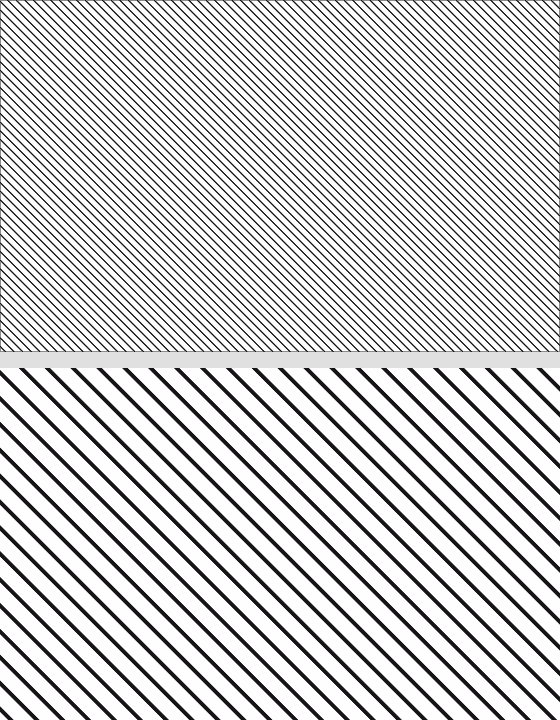
Top: the whole. Bottom: its middle third, enlarged.
This pattern is drawn by a WebGL 1 fragment shader. Its source:

```glsl
precision highp float;
// Fine diagonal black pinstripes on white, falling to the right, inside a hairline frame.

uniform vec2 u_resolution;

// Lengths are fractions of the canvas height; softness is in output samples.
#define STRIPES_DOWN 40.8
#define STRIPE_PHASE 0.86
#define STRIPE_WIDTH 0.00372
#define STRIPE_SOFTNESS 0.78
#define FRAME_WIDTH 0.0014
#define PAPER vec3(0.995)
#define INK vec3(0.09, 0.08, 0.09)

// Distance to the centre line of the nearest 45 degree stripe.
float stripeDistance(vec2 p) {
  float cell = fract((p.x + p.y - 1.0) * STRIPES_DOWN - STRIPE_PHASE + 0.5) - 0.5;
  return abs(cell) / STRIPES_DOWN * sqrt(0.5);
}

// Distance inward from the nearest canvas edge.
float edgeDistance(vec2 p, vec2 size) {
  vec2 d = min(p, size - p);
  return min(d.x, d.y);
}

// Ink coverage of a boundary, ramped across the given width.
float coverage(float signedDistance, float ramp) {
  return clamp(0.5 - signedDistance / ramp, 0.0, 1.0);
}

void main() {
  float pixel = 1.0 / u_resolution.y;
  vec2 p = gl_FragCoord.xy * pixel;
  vec2 size = u_resolution * pixel;

  float stripe = coverage(stripeDistance(p) - 0.5 * STRIPE_WIDTH, pixel * STRIPE_SOFTNESS);
  float frame = coverage(edgeDistance(p, size) - FRAME_WIDTH, pixel);

  gl_FragColor = vec4(mix(PAPER, INK, max(stripe, frame)), 1.0);
}
```
